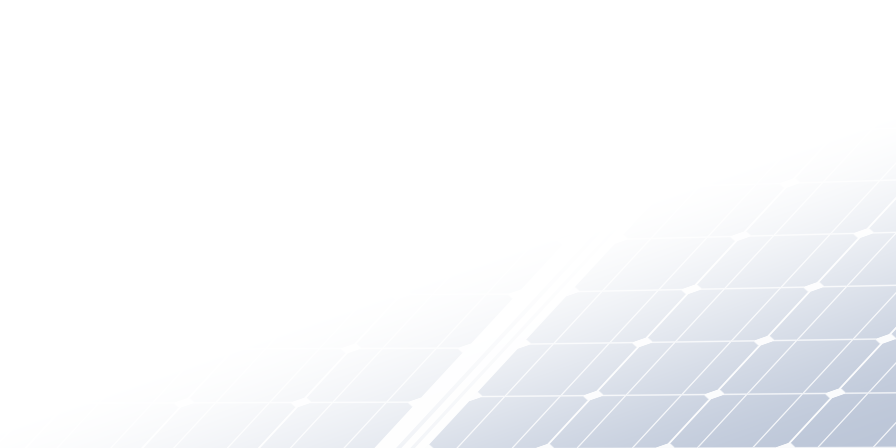
This background is drawn by a WebGL 1 fragment shader. Its source:

```glsl
precision highp float;
// Pale solar panels in slanted perspective, fading diagonally into white.

uniform vec2 u_resolution;

// Soft-edged stripe of a given half-width around zero
float stripe(float d, float halfWidth) {
  float blur = 0.75 / u_resolution.y;
  return 1.0 - smoothstep(halfWidth - blur, halfWidth + blur, abs(d));
}

// Signed distance to the nearest multiple of the pitch
float nearest(float x, float pitch) {
  return (fract(x / pitch + 0.5) - 0.5) * pitch;
}

// White seams, busbars and corner diamonds of one panel
float cellLines(vec2 q, vec2 pitch) {
  vec2 seam = vec2(nearest(q.x, pitch.x), nearest(q.y, pitch.y));
  float column = stripe(seam.x, 0.0028);
  float row = 0.85 * stripe(seam.y, 0.0016);
  float busbar = 0.85 * stripe(abs(seam.x) - 0.27 * pitch.x, 0.0020);
  float diamond = stripe((abs(seam.x) / 0.026 + abs(seam.y) / 0.013) * 0.013, 0.012);
  return max(max(column, row), max(busbar, diamond));
}

void main() {
  vec2 p = gl_FragCoord.xy / u_resolution.y;
  p.x *= 2.0 * u_resolution.y / u_resolution.x;

  // Shear so that the slanted columns become vertical
  float across = p.x - 0.925 * p.y;

  // Left and right panels, the latter with rows that tilt upwards
  float tilt = 0.009 + 0.046 * (p.y - 0.117);
  vec2 leftCell = vec2(across - 0.8385, p.y - 0.1016 - 0.003 * (across - 0.58));
  vec2 rightCell = vec2(across - 0.948, p.y - 0.117 - tilt * (across - 1.211));
  float rightSide = step(0.893, across);
  float lines = mix(cellLines(leftCell, vec2(0.2604, 0.1206)),
                    cellLines(rightCell, vec2(0.268, 0.1185)), rightSide);
  float ink = (1.0 - 0.92 * lines) * mix(0.82, 1.0, rightSide);

  // Bright frame between the panels, with two shaded grooves
  float grooves = 0.38 * stripe(across - 0.890, 0.006) + 0.3 * stripe(across - 0.921, 0.005);
  ink = mix(ink, 0.04 + grooves, stripe(across - 0.893, 0.055));

  // Diagonal fade from white to blue-grey in the lower right
  float depth = 0.0755 - p.y + 0.35 * p.x;
  float shade = smoothstep(0.0, 0.785, depth);
  vec3 panelBlue = vec3(0.735, 0.775, 0.845);
  gl_FragColor = vec4(mix(vec3(1.0), panelBlue, shade * ink), 1.0);
}
```
